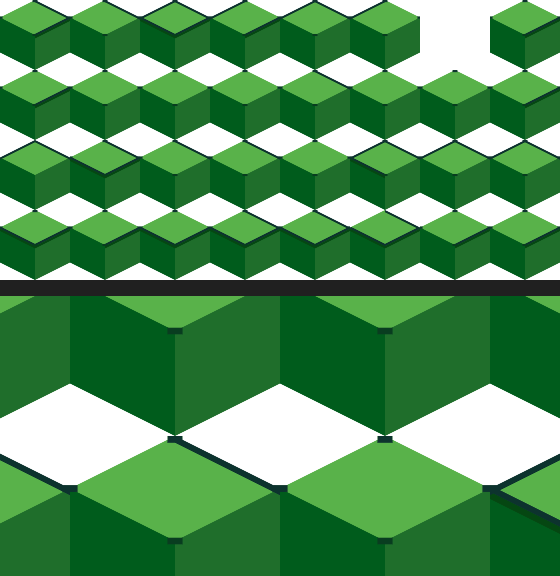
Top: the whole. Bottom: its middle third, enlarged.
Reproduce this pattern procedurally as a Shadertoy shader.

```glsl
// Rows of isometric green cubes with randomly inked top edges and one gap
#define GRID vec2(8.0, 4.0)
#define GAP_CELL vec2(6.0, 0.0)
#define INK_WIDTH 0.032
#define SHADE_WIDTH 0.034
#define DOT_SIZE vec2(0.036, 0.016)
#define DOT_CHANCE 0.75
#define BACK_CHANCE vec4(0.40, 0.15, 0.55, 0.20)
#define FRONT_CHANCE vec4(0.35, 0.15, 0.25, 0.65)
#define SEED 3.0

const vec3 WHITE = vec3(1.0);
const vec3 TOP_GREEN = vec3(0.35, 0.70, 0.29);
const vec3 LEFT_GREEN = vec3(0.00, 0.36, 0.11);
const vec3 RIGHT_GREEN = vec3(0.12, 0.43, 0.17);
const vec3 SHADE_GREEN = vec3(0.02, 0.28, 0.07);
const vec3 INK = vec3(0.05, 0.20, 0.18);

float hash(vec2 cell, float salt) {
    return fract(sin(dot(cell, vec2(127.1, 311.7)) + (salt + SEED) * 74.7) * 43758.5453);
}

// Smooth coverage of the region where d is positive
float cover(float d, float blur) {
    return smoothstep(-0.5 * blur, 0.5 * blur, d);
}

float band(float d, float from, float to, float blur) {
    return cover(d - from, blur) * cover(to - d, blur);
}

float jointDot(vec2 offset, float blur) {
    vec2 inside = DOT_SIZE - abs(offset);
    return cover(min(inside.x, inside.y), blur);
}

void mainImage(out vec4 fragColor, in vec2 fragCoord) {
    // Cells are counted from the top left, with y pointing down
    vec2 grid = vec2(fragCoord.x, iResolution.y - fragCoord.y) / iResolution.xy * GRID;
    vec2 cell = floor(grid);
    vec2 p = fract(grid);
    float blur = GRID.y / iResolution.y;
    float x = abs(p.x - 0.5);
    float side = step(0.5, p.x);

    // Signed heights below the back edges, front edges and base
    float back = p.y - 0.5 * x;
    float front = p.y - 0.5 + 0.5 * x;
    float base = p.y - 1.0 + 0.5 * x;

    // Three faces
    vec3 cube = mix(LEFT_GREEN, RIGHT_GREEN, cover(p.x - 0.5, blur));
    cube = mix(cube, TOP_GREEN, cover(-front, blur));

    // Each edge of the top face is inked or left bare
    int row = int(clamp(cell.y, 0.0, 3.0));
    float backOn = step(hash(cell, side), BACK_CHANCE[row]);
    float frontOn = step(hash(cell, side + 2.0), FRONT_CHANCE[row]);
    float halfInk = 0.5 * INK_WIDTH;
    float shade = band(front, halfInk, halfInk + SHADE_WIDTH, blur);
    float ink = backOn * band(back, -blur, INK_WIDTH, blur);
    ink = max(ink, frontOn * band(front, -halfInk, halfInk, blur));
    cube = mix(cube, SHADE_GREEN, frontOn * shade);
    cube = mix(cube, INK, ink);

    // Small joints at the corners of the top face
    float joints = jointDot(vec2(x, p.y - DOT_SIZE.y), blur);
    joints = max(joints, jointDot(vec2(x - 0.5, p.y - 0.25), blur));
    float middle = jointDot(vec2(x, p.y - 0.5), blur);
    float dotsOn = step(hash(cell, 5.0), DOT_CHANCE);
    cube = mix(cube, INK, dotsOn * joints);
    cube = mix(cube, mix(INK, SHADE_GREEN, 0.5), dotsOn * middle);

    // Cube silhouette, empty in the gap
    float solid = cover(back, blur) * cover(-base, blur);
    solid = max(solid, dotsOn * joints);
    if (cell == GAP_CELL) solid = 0.0;
    fragColor = vec4(mix(WHITE, cube, solid), 1.0);
}
```
